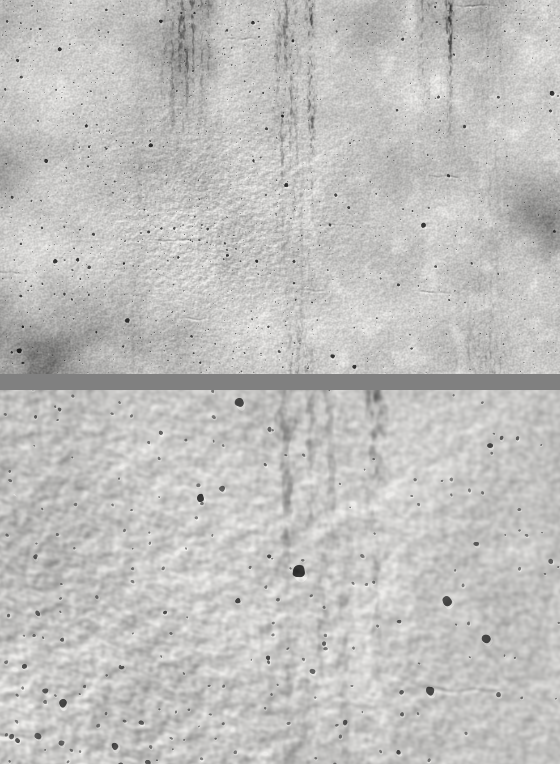
Top: the whole. Bottom: its middle third, enlarged.
This texture is drawn by a WebGL 2 fragment shader. Its source:

```glsl
#version 300 es
precision highp float;
// Weathered concrete wall: cloudy gradient noise, fine grain and lit relief,
// vertical water stains, hairline cracks, and air pits scattered on hashed
// grids of several sizes. Lengths are in units of the canvas height.

#define BASE_TONE 0.782
#define CLOUD_AMOUNT 0.075
#define MOTTLE_AMOUNT 0.055
#define GRAIN_AMOUNT 0.065
#define RELIEF_AMOUNT 0.15
#define STAIN_AMOUNT 0.27
#define STREAK_AMOUNT 0.34
#define PIT_DARKNESS 0.62
#define PIT_RADIUS 0.0068
#define CRACK_COUNT 9

uniform vec2 u_resolution;
out vec4 fragColor;

float hash(vec2 cell) {
  uvec2 q = uvec2(ivec2(cell)) * uvec2(1597334677u, 3812015801u);
  uint n = (q.x ^ q.y) * 1597334677u;
  n = (n ^ (n >> 15)) * 3812015801u;
  n ^= n >> 13;
  return float(n >> 8) * exp2(-24.0);
}

float corner(vec2 cell, vec2 offset) {
  float angle = 6.2832 * hash(cell);
  return dot(vec2(cos(angle), sin(angle)), offset);
}

float gradientNoise(vec2 p) {
  vec2 i = floor(p), f = p - i, e = vec2(1, 0);
  vec2 w = f * f * f * (f * (f * 6.0 - 15.0) + 10.0);
  float low = mix(corner(i, f), corner(i + e.xy, f - e.xy), w.x);
  float high = mix(corner(i + e.yx, f - e.yx), corner(i + e.xx, f - e.xx), w.x);
  return 1.4 * mix(low, high, w.y);
}

float fbm(vec2 p, int octaves) {
  float sum = 0.0, gain = 1.0;
  for (int i = 0; i < octaves; i++) {
    sum += gain * gradientNoise(p);
    p = mat2(1.6, 1.2, -1.2, 1.6) * p + 7.3;
    gain *= 0.55;
  }
  return sum;
}

// Soft elliptical patch, 1 at its centre
float patchAt(vec2 p, vec2 centre, vec2 size) {
  vec2 d = (p - centre) / size;
  return exp(-dot(d, d));
}

// Columns of run-off: x, half width, lower end, strength
float streaks(vec2 p) {
  const vec4 columns[8] = vec4[8](
    vec4(0.50, 0.070, 0.42, 0.9), vec4(0.76, 0.026, 0.15, 0.7),
    vec4(0.832, 0.010, 0.28, 1.2), vec4(1.135, 0.018, 0.40, 0.9),
    vec4(1.20, 0.012, 0.42, 1.3), vec4(0.37, 0.012, -0.45, 0.25),
    vec4(0.80, 0.040, -0.50, 0.28), vec4(1.30, 0.060, -0.70, 0.22));
  float sum = 0.0;
  for (int i = 0; i < 8; i++) {
    vec4 s = columns[i];
    float d = (p.x - s.x + 0.006 * gradientNoise(vec2(p.y * 5.0, s.x * 37.0))) / s.y;
    float lowEnd = s.z < 0.0 ? 1.3 * (1.0 - smoothstep(0.0, 0.2, p.y)) : 0.0;
    sum += s.w * exp(-d * d) * (smoothstep(s.z, s.z + 0.6, p.y) + lowEnd);
  }
  float threads = gradientNoise(p * vec2(75.0, 5.0));
  float speckle = fbm(p * vec2(105.0, 48.0), 2);
  return sum * (0.13 + smoothstep(0.0, 0.95, 0.7 * threads + 0.65 * speckle + 0.12));
}

// Air pits: x is the dark hole, y the pale lower rim
vec2 pits(vec2 p, float pixel) {
  vec2 result = vec2(0);
  vec2 warped = p + 0.0012 * vec2(gradientNoise(p * 130.0), gradientNoise(p * 130.0 + 40.0));
  float density = (1.0 + 0.7 * gradientNoise(p * 4.0 + 9.0)) * mix(1.2, 0.6, smoothstep(0.7, 1.0, p.x));
  for (int i = 0; i < 4; i++) {
    float level = float(i), frequency = 11.0 * exp2(level);
    vec2 cell = floor(warped * frequency), seed = cell + 211.0 * (level + 1.0);
    vec2 centre = (cell + 0.2 + 0.6 * vec2(hash(seed), hash(seed + 503.0))) / frequency;
    float radius = PIT_RADIUS * pow(0.62, level) * mix(0.45, 1.0, hash(seed + 907.0));
    float present = step(hash(seed + 1301.0), 0.12 * density);
    float hole = 1.0 - smoothstep(radius - 0.6 * pixel, radius + 0.6 * pixel, length(warped - centre));
    float rim = 1.0 - smoothstep(radius, radius + pixel, length(warped - centre - vec2(0.3, -0.6) * radius));
    result = max(result, present * vec2(hole * mix(1.0, 0.6, level / 3.0), rim));
  }
  return result;
}

// Short, nearly level cracks with a lit lower lip
float cracks(vec2 p, float pixel) {
  float sum = 0.0;
  for (int i = 0; i < CRACK_COUNT; i++) {
    vec2 seed = vec2(i, 71);
    vec2 d = p - vec2(1.5 * hash(seed), hash(seed + 31.0));
    d.y += 0.004 * fbm(vec2(p.x * 25.0, float(i) * 5.7), 2);
    float span = 1.0 - smoothstep(0.3, 1.0, abs(d.x) / mix(0.03, 0.13, hash(seed + 67.0)));
    float width = 0.0012 + 0.5 * pixel;
    float line = exp(-d.y * d.y / (width * width));
    float lip = exp(-pow((d.y + 2.0 * width) / width, 2.0));
    sum += span * (0.6 * lip - line) * (0.6 + gradientNoise(p * 40.0));
  }
  return sum;
}

void main() {
  vec2 p = gl_FragCoord.xy / u_resolution.y;
  float pixel = 1.0 / u_resolution.y;

  // Clouds, pale mottling and grain
  float cloud = fbm(p * 4.5 + 3.0, 5);
  float tone = BASE_TONE + CLOUD_AMOUNT * cloud;
  float mottle = smoothstep(0.1, 0.8, fbm(p * vec2(15.0, 13.0) + 20.0, 2));
  tone += MOTTLE_AMOUNT * mottle * mix(0.6, 1.2, smoothstep(0.6, 1.0, p.x));
  tone += GRAIN_AMOUNT * (gradientNoise(p * 165.0) + 0.5 * gradientNoise(p * 83.0 + 5.0));

  // Rough plaster lit from the upper left
  vec2 q = p * vec2(48.0, 62.0);
  float slope = fbm(q, 3) - fbm(q + vec2(-0.13, 0.22), 3);
  float rough = 0.3 + 0.75 * patchAt(p, vec2(0.58, 0.4), vec2(0.3, 0.28));
  tone -= RELIEF_AMOUNT * rough * slope;

  // Broad damp stains and run-off
  float damp = smoothstep(0.28, 0.55, p.x) * (1.0 - smoothstep(0.55, 0.6, p.x)) * smoothstep(0.5, 1.05, p.y);
  damp += 0.75 * patchAt(p, vec2(0.02, 0.0), vec2(0.36, 0.17));
  damp += 0.5 * patchAt(p, vec2(1.5, 0.42), vec2(0.17, 0.12));
  damp += 0.3 * patchAt(p, vec2(1.3, 1.02), vec2(0.4, 0.17));
  damp += 0.25 * patchAt(p, vec2(0.0, 0.6), vec2(0.1, 0.5));
  tone -= STAIN_AMOUNT * damp * clamp(0.85 - 0.6 * cloud, 0.2, 1.5);
  tone -= STREAK_AMOUNT * streaks(p);

  // Cracks and pits
  tone += 0.16 * cracks(p, pixel);
  vec2 pit = pits(p, pixel);
  tone += 0.07 * pit.y * (1.0 - pit.x);
  tone = mix(tone, tone * (1.0 - PIT_DARKNESS) - 0.1, pit.x);

  tone = clamp(tone, 0.06, 0.93);
  fragColor = vec4(tone * vec3(1.0, 0.997, 0.988), 1.0);
}
```
